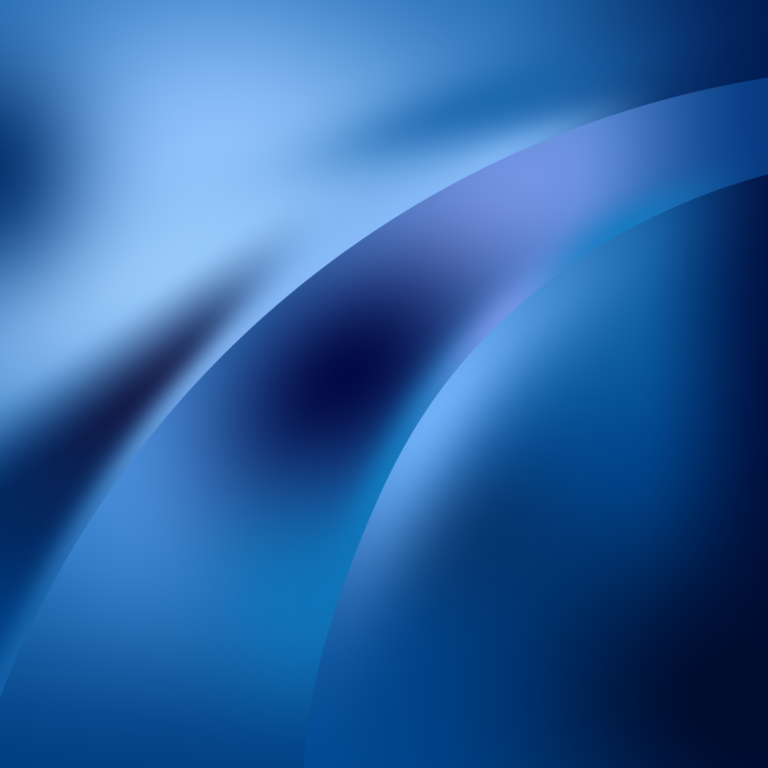
Write a three.js fragment shader that draws this background.

```glsl
varying vec2 vUv;

// Arc geometry
const vec2 OUTER_CENTER = vec2(1.2005, -0.3723);
const float OUTER_RADIUS = 1.287;
const vec2 INNER_CENTER = vec2(1.2066, -0.0141);
const float INNER_RADIUS = 0.8137;
const float INNER_DENT = 0.014;
const float EDGE = 0.0013;

// Palette
const vec3 PALE = vec3(0.60, 0.79, 0.99);
const vec3 SKY = vec3(0.54, 0.74, 0.98);
const vec3 AZURE = vec3(0.30, 0.58, 0.88);
const vec3 LAVENDER = vec3(0.48, 0.61, 0.92);
const vec3 CYAN = vec3(0.05, 0.48, 0.75);
const vec3 BLUE = vec3(0.08, 0.38, 0.66);
const vec3 COBALT = vec3(0.00, 0.29, 0.58);
const vec3 DEEP = vec3(0.00, 0.17, 0.40);
const vec3 NAVY = vec3(0.00, 0.11, 0.33);
const vec3 INDIGO = vec3(0.01, 0.04, 0.27);
const vec3 PLUM = vec3(0.07, 0.09, 0.26);
const vec3 MIDNIGHT = vec3(0.00, 0.045, 0.18);

// Soft rotated elliptical spot
float glow(vec2 p, vec2 center, vec2 size, float angle) {
  float c = cos(angle), s = sin(angle);
  vec2 d = p - center;
  vec2 q = vec2(c * d.x + s * d.y, c * d.y - s * d.x) / size;
  return exp(-dot(q, q));
}

float falloff(float d, float width) {
  return exp(-d * d / (width * width));
}

// Signed distances, positive outside each arc
float outerArc(vec2 p) {
  return length(p - OUTER_CENTER) - OUTER_RADIUS;
}

float innerArc(vec2 p) {
  vec2 d = p - INNER_CENTER;
  float angle = atan(d.y, -d.x);
  return length(d) - INNER_RADIUS + INNER_DENT * falloff(angle - 0.36, 0.26);
}

// Bright upper field with a dark fold beside the outer arc
vec3 skyField(vec2 p, float d) {
  vec3 col = mix(BLUE, NAVY, smoothstep(0.62, 1.02, p.x));
  col = mix(col, SKY, glow(p, vec2(0.27, 0.80), vec2(0.30, 0.26), 0.0));
  col = mix(col, PALE, glow(p, vec2(0.20, 0.65), vec2(0.36, 0.13), 0.52));
  col = mix(col, DEEP, 0.92 * glow(p, vec2(-0.02, 0.78), vec2(0.12, 0.14), 0.0));
  col = mix(col, BLUE, 0.75 * glow(p, vec2(0.62, 0.86), vec2(0.20, 0.045), 0.31));

  float below = 0.43 + 0.70 * p.x - p.y;
  float fold = smoothstep(-0.06, 0.085, below) * (1.0 - smoothstep(0.24, 0.44, p.x));
  vec3 foldColor = mix(DEEP, PLUM, glow(p, vec2(0.20, 0.51), vec2(0.20, 0.09), 0.8));
  foldColor = mix(COBALT, foldColor, smoothstep(0.08, 0.33, p.y));
  col = mix(col, foldColor, fold);

  float rimWidth = 0.026 + 0.024 * falloff(p.x - 0.48, 0.16);
  float rim = falloff(d, rimWidth) * (1.0 - smoothstep(0.62, 0.88, p.x));
  vec3 rimColor = mix(BLUE, SKY, smoothstep(0.0, 0.32, p.x));
  return mix(col, rimColor, 0.9 * rim);
}

// Curved ribbon between the arcs
vec3 ribbon(vec2 p, float e) {
  vec3 col = mix(vec3(0.0, 0.24, 0.50), BLUE, smoothstep(-0.02, 0.30, p.y));
  col = mix(col, AZURE, glow(p, vec2(0.20, 0.39), vec2(0.20, 0.21), 0.0));
  col = mix(col, CYAN, 0.8 * glow(p, vec2(0.40, 0.24), vec2(0.12, 0.15), 0.0));
  col = mix(col, LAVENDER, glow(p, vec2(0.65, 0.74), vec2(0.30, 0.17), 0.5));
  col = mix(col, vec3(0.02, 0.22, 0.50), smoothstep(0.74, 1.04, p.x));
  col = mix(col, INDIGO, glow(p, vec2(0.45, 0.51), vec2(0.20, 0.125), 0.70));

  float rim = falloff(e, 0.032) * smoothstep(0.16, 0.36, p.y);
  rim *= 1.0 - smoothstep(0.78, 1.0, p.x);
  vec3 rimColor = mix(CYAN, LAVENDER, falloff(p.x - 0.65, 0.09));
  return mix(col, rimColor, 0.88 * rim);
}

// Deep inner bowl lit along its rim
vec3 bowl(vec2 p, float e) {
  vec3 col = COBALT;
  col = mix(col, vec3(0.06, 0.38, 0.64), glow(p, vec2(0.77, 0.58), vec2(0.15, 0.20), 0.0));
  col = mix(col, vec3(0.03, 0.21, 0.43), 0.8 * glow(p, vec2(0.62, 0.31), vec2(0.16, 0.10), 0.3));
  col = mix(col, vec3(0.0, 0.31, 0.62), 0.8 * glow(p, vec2(0.84, 0.37), vec2(0.12), 0.0));
  col = mix(col, vec3(0.0, 0.06, 0.25), smoothstep(0.82, 1.03, p.x));
  col = mix(col, MIDNIGHT, glow(p, vec2(0.95, 0.09), vec2(0.28, 0.24), 0.0));

  float rim = falloff(e, 0.085) * glow(p, vec2(0.59, 0.46), vec2(0.27, 0.16), 0.87);
  return mix(col, vec3(0.45, 0.70, 0.98), rim);
}

void main() {
  vec2 p = vUv;
  float d = outerArc(p);
  float e = innerArc(p);
  vec3 col = mix(ribbon(p, e), skyField(p, d), smoothstep(-EDGE, EDGE, d));
  col = mix(bowl(p, e), col, smoothstep(-EDGE, EDGE, e));
  gl_FragColor = vec4(col, 1.0);
}
```
